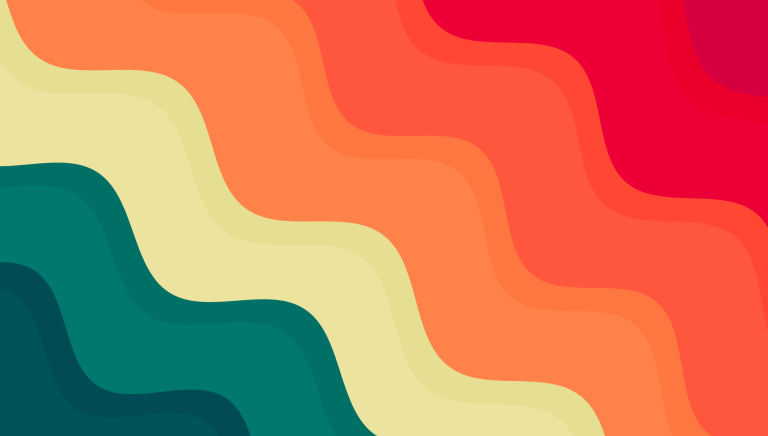
A Shadertoy shader for this background:

```glsl
// Flat diagonal wave bands from deep teal to crimson, each with a soft inner rim.

const float TAU = 6.2831853;
const int WAVES = 6;

// Each wave: anchor x, anchor y, downhill angle, wavelength (canvas heights)
const vec4 waves[WAVES] = vec4[](
    vec4(0.151, 0.248, 0.576, 0.530),
    vec4(0.305, 0.468, 0.571, 0.573),
    vec4(0.486, 0.667, 0.627, 0.587),
    vec4(0.741, 0.856, 0.661, 0.539),
    vec4(1.376, 0.725, 0.694, 0.555),
    vec4(1.571, 0.972, 0.730, 0.585));

const vec3 fills[WAVES + 1] = vec3[](
    vec3(0.00, 0.32, 0.355),  // navy
    vec3(0.00, 0.47, 0.43),   // teal
    vec3(0.92, 0.89, 0.62),   // cream
    vec3(1.00, 0.51, 0.29),   // orange
    vec3(1.00, 0.34, 0.245),  // coral
    vec3(0.93, 0.00, 0.21),   // crimson
    vec3(0.84, 0.00, 0.25));  // wine

const vec3 rims[WAVES] = vec3[](
    vec3(0.00, 0.295, 0.33),
    vec3(0.00, 0.44, 0.40),
    vec3(0.90, 0.87, 0.57),
    vec3(1.00, 0.465, 0.25),
    vec3(1.00, 0.28, 0.20),
    vec3(0.92, 0.00, 0.17));

// Signed distance to a wave, positive on its upper right side
float waveDistance(vec2 p, vec4 wave) {
    vec2 q = p - wave.xy;
    float c = cos(wave.z), s = sin(wave.z);
    float along = dot(q, vec2(c, -s));
    float across = dot(q, vec2(s, c));

    float amplitude = 0.071;
    float sag = 0.039;
    float tail = max(along, 0.0);
    float k = TAU / wave.w;
    float height = -amplitude * sin(k * along) - sag * tail * tail;
    float slope = -amplitude * k * cos(k * along) - 2.0 * sag * tail;
    return (across - height) / sqrt(1.0 + slope * slope);
}

// Antialiased coverage of the region above a wave
float coverage(vec2 p, vec4 wave) {
    float pixel = 1.0 / iResolution.y;
    return smoothstep(-0.7 * pixel, 0.7 * pixel, waveDistance(p, wave));
}

void mainImage(out vec4 fragColor, in vec2 fragCoord) {
    vec2 p = fragCoord / iResolution.y;
    vec2 rimOffset = vec2(0.048, 0.053);
    vec3 color = fills[0];

    // Paint from lower left to upper right: rim first, then the next band
    for (int i = 0; i < WAVES; i++) {
        color = mix(color, rims[i], coverage(p + rimOffset, waves[i]));
        color = mix(color, fills[i + 1], coverage(p, waves[i]));
    }
    fragColor = vec4(color, 1.0);
}
```
